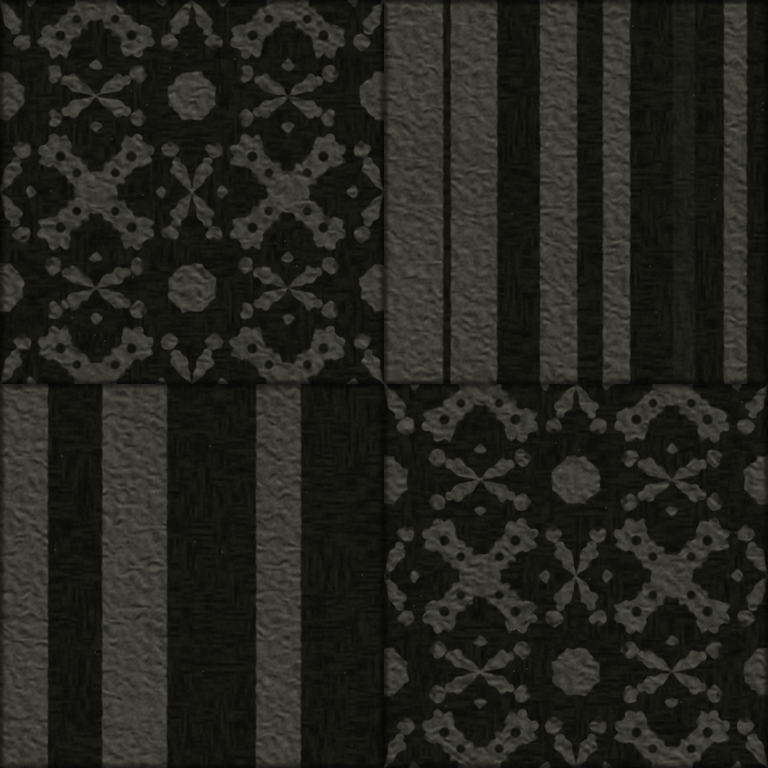
Write a WebGL 2 fragment shader that draws this pattern.

```glsl
#version 300 es
precision highp float;
// Patchwork of four dark panels: two of mirrored cross motifs, two of leather stripes on woven cloth.

uniform vec2 u_resolution;
out vec4 outColor;

const vec3 CLOTH = vec3(0.074, 0.078, 0.056);
const vec3 LEATHER = vec3(0.232, 0.229, 0.203);
const float MOTIFS_ACROSS = 4.0;              // repeats over the whole canvas
const float EDGE_SOFTNESS = 0.0018;           // in canvas widths
const float EDGE_WOBBLE = 0.055;              // in half motif widths
const vec2 WRINKLE_SCALE = vec2(115.0, 180.0);
const float WRINKLE_DEPTH = 0.62;
const float WEAVE_DEPTH = 0.75;
const float SEAM_WIDTH = 0.009;
const float SEAM_DARKNESS = 0.5;
const float FAINT_STRIPE = 0.2;

// Start and end of each stripe, as fractions of the panel width
const vec2 NARROW_STRIPES[5] = vec2[5](vec2(-0.1, 0.154), vec2(0.174, 0.295),
    vec2(0.406, 0.503), vec2(0.570, 0.641), vec2(0.885, 0.945));
const vec2 WIDE_STRIPES[3] = vec2[3](vec2(-0.1, 0.125), vec2(0.266, 0.435), vec2(0.667, 0.784));
const vec2 FAINT_SPAN = vec2(0.752, 0.810);

float hash(vec2 cell) {
    uvec2 k = uvec2(ivec2(cell)) * uvec2(1597u, 3571u);
    uint h = (k.x ^ k.y) * 74699u;
    h = (h ^ (h >> 15)) * 48271u;
    h = (h ^ (h >> 13)) * 69621u;
    return float((h ^ (h >> 16)) & 65535u) / 65535.0;
}

float noise(vec2 p) {
    vec2 i = floor(p), f = fract(p);
    f = f * f * (3.0 - 2.0 * f);
    return mix(mix(hash(i), hash(i + vec2(1, 0)), f.x),
               mix(hash(i + vec2(0, 1)), hash(i + vec2(1, 1)), f.x), f.y);
}

float disc(vec2 p, vec2 centre, float radius) { return length(p - centre) - radius; }

// Line from the origin whose radius grows from r0 to r1
float taperedArm(vec2 p, vec2 end, float r0, float r1) {
    float t = clamp(dot(p, end) / dot(end, end), 0.0, 1.0);
    return length(p - end * t) - mix(r0, r1, t);
}

float band(float x, vec2 span) { return max(span.x - x, x - span.y); }

// Signed distance to the motif, in canvas widths
float motifDistance(vec2 uv) {
    // Fold each cell into one eighth, with the large cross at the origin
    vec2 q = 2.0 * abs(fract(uv * MOTIFS_ACROSS + vec2(0.0, 0.5)) - 0.5);
    q = vec2(max(q.x, q.y), min(q.x, q.y));

    // Large cross with notched tips and pierced arms
    float d = disc(q, vec2(0.0), 0.235);
    d = min(d, taperedArm(q, vec2(0.43), 0.13, 0.125));
    d = min(d, disc(q, vec2(0.50, 0.34), 0.085));
    d = min(d, disc(q, vec2(0.55, 0.43), 0.065));

    // Small cross with lobed ends
    vec2 s = vec2(q.y, 1.0 - q.x);
    d = min(d, taperedArm(s, vec2(0.23, 0.135), 0.025, 0.085));
    d = min(d, disc(s, vec2(0.32, 0.165), 0.05));
    d = min(d, disc(s, vec2(0.42, 0.225), 0.078));

    // Dot and clipped diamond
    d = min(d, disc(q * vec2(0.75, 1.0), vec2(0.503, 0.0), 0.047));
    vec2 c = 1.0 - q;
    d = min(d, max((c.x + c.y - 0.33) * 0.707, max(c.x, c.y) - 0.235));

    d += EDGE_WOBBLE * (noise(q * 13.0) - 0.5) + 0.025 * (noise(uv * 130.0) - 0.5);
    d = max(d, -disc(q, vec2(0.20), 0.045));
    d = max(d, -disc(q, vec2(0.37), 0.052));
    return d * 0.5 / MOTIFS_ACROSS;
}

float coverage(float d) {
    float w = max(EDGE_SOFTNESS, 0.75 / u_resolution.y);
    return 1.0 - smoothstep(-w, w, d);
}

vec3 leather(vec2 uv) {
    vec2 p = uv * WRINKLE_SCALE;
    p.y += 1.6 * noise(uv * 75.0);
    float relief = noise(p) - noise(p + vec2(0.25, 0.55));
    float fine = noise(uv * 330.0) - 0.5;
    float patches = noise(uv * 9.0) - 0.5;
    return LEATHER * (1.0 + WRINKLE_DEPTH * relief + 0.22 * fine + 0.1 * patches);
}

vec3 cloth(vec2 uv) {
    float weft = noise(uv * vec2(70.0, 290.0));
    float warp = noise(uv * vec2(290.0, 60.0) + 37.0);
    float thread = mix(weft, warp, smoothstep(0.4, 0.7, noise(uv * 45.0)));
    float speck = step(0.9994, hash(floor(uv * 400.0)));
    return CLOTH * (1.0 + WEAVE_DEPTH * (thread - 0.5) + 0.3 * (noise(uv * 350.0) - 0.5) + speck);
}

void main() {
    vec2 uv = gl_FragCoord.xy / u_resolution;
    vec2 panel = floor(uv * 2.0);
    float x = fract(uv.x * 2.0);
    float cover;

    if (panel.x != panel.y) {
        cover = coverage(motifDistance(uv + vec2(0.125, 0.0) - vec2(0.125, 0.0) + vec2(0.0)));
    } else {
        float d = 1.0;
        if (panel.x > 0.5) for (int i = 0; i < 5; i++) d = min(d, band(x, NARROW_STRIPES[i]));
        else for (int i = 0; i < 3; i++) d = min(d, band(x, WIDE_STRIPES[i]));
        float fray = 0.0015 * (noise(uv * 150.0) - 0.5);
        cover = coverage(d * 0.5 + fray);
        if (panel.x > 0.5) cover = max(cover, FAINT_STRIPE * coverage(band(x, FAINT_SPAN) * 0.5 + fray));
    }

    // Shade the seams and the outer border
    vec2 toSeam = 0.5 * abs(fract(uv * 2.0 + 0.5) - 0.5);
    float seam = smoothstep(0.0, SEAM_WIDTH, min(toSeam.x, toSeam.y));
    vec3 color = mix(cloth(uv), leather(uv), cover);
    outColor = vec4(color * mix(1.0 - SEAM_DARKNESS, 1.0, seam), 1.0);
}
```
